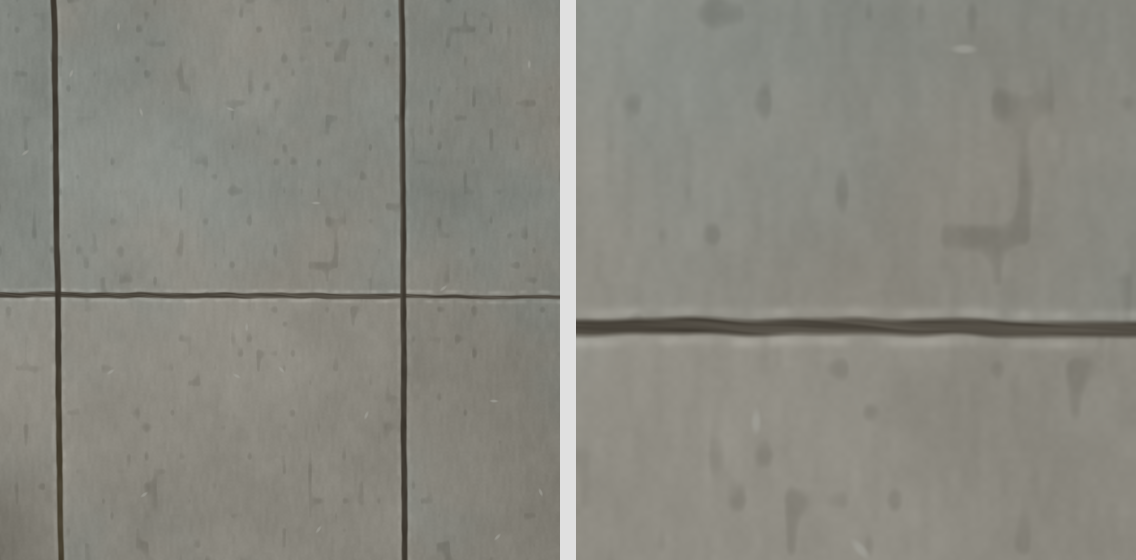
Left: the whole. Right: its middle third, enlarged.
This texture is drawn by a WebGL 2 fragment shader. Its source:

```glsl
#version 300 es
precision highp float;
// Large grey stone floor tiles with narrow dark joints, faint clouding and worn edges.

uniform vec2 u_resolution;
out vec4 fragColor;

const vec2 ORIGIN = vec2(0.1087, 0.474);   // crossing of the joints near the left
const vec2 PITCH = vec2(0.614, 0.620);     // tile size in canvas units
const float LEAN = 0.0123;                 // sideways lean of the upright joints
const float SPREAD = 0.007;                // widening of the tiles towards the top
const float SLOPE = 0.005;                 // fall of the level joint to the right
const vec2 HALF_WIDTH = vec2(0.0050, 0.0046);
const float JOINT_BLUR = 0.0022;
const vec3 STONE = vec3(0.520, 0.519, 0.493);
const vec3 COOL_TINT = vec3(-0.012, 0.004, 0.006);
const vec3 WARM_TINT = vec3(0.012, 0.001, -0.008);
const vec3 JOINT_DARK = vec3(0.205, 0.185, 0.155);
const vec3 JOINT_DUSTY = vec3(0.350, 0.330, 0.295);
const vec3 CHIP = vec3(0.640, 0.640, 0.610);

float hash(vec2 p) {
  vec3 q = fract(vec3(p.xyx) * 0.1031);
  q += dot(q, q.yzx + 33.33);
  return fract((q.x + q.y) * q.z);
}

float noise(vec2 p) {
  vec2 i = floor(p), f = fract(p);
  f = f * f * (3.0 - 2.0 * f);
  return mix(mix(hash(i), hash(i + vec2(1, 0)), f.x),
             mix(hash(i + vec2(0, 1)), hash(i + vec2(1, 1)), f.x), f.y);
}

// Layered noise, centred on zero.
float clouds(vec2 p) {
  float sum = 0.0, weight = 0.5;
  for (int i = 0; i < 5; i++) {
    sum += weight * (noise(p) - 0.5);
    p = mat2(1.6, 1.2, -1.2, 1.6) * p + 17.3;
    weight *= 0.55;
  }
  return sum;
}

// Canvas position to tile units, allowing for the slight perspective.
vec2 tileSpace(vec2 p) {
  return vec2((p.x - ORIGIN.x + LEAN * p.y) / (PITCH.x + SPREAD * p.y),
              (p.y - ORIGIN.y + SLOPE * p.x) / PITCH.y);
}

vec3 stone(vec2 p, vec2 cell) {
  vec2 q = p + cell * 7.0 + 40.0;
  float tone = 0.075 * clouds(q * 4.5);
  tone += 0.030 * clouds(q * vec2(24.0, 17.0));
  tone += 0.022 * (noise(q * vec2(170.0, 55.0)) - 0.5);
  tone += 0.012 * (noise(q * 260.0) - 0.5);
  tone += 0.016 * (hash(cell + 5.0) - 0.5);

  // Broad light: paler at the left and middle, dimmer in the corners.
  tone += 0.022 * exp(-6.0 * dot(p - vec2(0.22, 0.57), p - vec2(0.22, 0.57)));
  tone -= 0.016 * smoothstep(0.65, 1.0, p.x);
  tone -= 0.09 * smoothstep(0.20, 0.0, length(p * vec2(1.3, 0.8)));

  // Sparse dark smudges drawn out along the grain.
  float smudge = noise(q * vec2(65.0, 38.0) + 9.0);
  tone -= 0.050 * smoothstep(0.80, 0.98, smudge);

  float warmth = clouds(q * 3.0 + 60.0) + 0.18 * (p.x - 0.4) - 0.25 * (p.y - 0.5);
  vec3 tint = mix(COOL_TINT, WARM_TINT, smoothstep(-0.25, 0.25, warmth));
  return STONE + tone + tint;
}

// Small pale scratches, one possible in each square of a grid.
float chips(vec2 p) {
  vec2 grid = p * 13.0, id = floor(grid);
  vec2 centre = 0.25 + 0.5 * vec2(hash(id + 3.0), hash(id + 31.0));
  vec2 d = fract(grid) - centre;
  float angle = 6.283 * hash(id + 71.0);
  d = mat2(cos(angle), -sin(angle), sin(angle), cos(angle)) * d;
  float mark = smoothstep(0.09, 0.02, length(d * vec2(0.7, 1.8)));
  return mark * step(0.90, hash(id + 11.0));
}

void main() {
  vec2 p = gl_FragCoord.xy / u_resolution;
  float blur = max(JOINT_BLUR, 1.0 / min(u_resolution.x, u_resolution.y));
  vec2 tile = tileSpace(p);
  vec2 cell = floor(tile), line = floor(tile + 0.5);

  // Signed distance to the nearest upright (x) and level (y) joint.
  vec2 offset = (tile - line) * PITCH;
  offset.x += 0.0016 * (noise(vec2(p.y * 14.0, line.x + 8.0)) - 0.5);
  offset.y += 0.0022 * (noise(vec2(p.x * 32.0, line.y + 20.0)) - 0.5);
  vec2 dist = abs(offset);

  vec3 color = stone(p, cell);
  color = mix(color, CHIP, 0.6 * chips(p));

  // Pale, broken rim beside the joints.
  vec2 rim = exp(-pow((dist - HALF_WIDTH - 0.004) / 0.0035, vec2(2.0)));
  vec2 broken = vec2(noise(p * vec2(50.0, 90.0)), noise(p * vec2(90.0, 50.0) + 30.0));
  color += 0.075 * dot(rim * broken, vec2(0.65, 1.0));

  // Joint width varies along its length; the level joint thins at the right.
  vec2 halfWidth = HALF_WIDTH * (0.9 + 0.2 * broken.yx);
  halfWidth.y *= 1.0 - 0.35 * smoothstep(0.68, 0.76, p.x);
  vec2 cover = 1.0 - smoothstep(halfWidth - blur, halfWidth + blur, dist);

  // Dust lies in slanted streaks in the level joint, on one side of the upright ones.
  float streak = noise(vec2(p.x * 38.0 + offset.y * 420.0, offset.y * 260.0 + 50.0));
  float side = smoothstep(0.001, -0.004, offset.x) * line.x * smoothstep(0.25, 0.7, p.y);
  float dustX = clamp(0.75 * side + 0.35 * noise(p * vec2(120.0, 45.0)), 0.0, 1.0);
  vec3 upright = mix(JOINT_DARK, JOINT_DUSTY, dustX);
  upright += vec3(0.035, 0.028, 0.0) * smoothstep(0.5, 0.1, p.y) * (1.0 - line.x);
  vec3 level = mix(JOINT_DARK, JOINT_DUSTY, 0.2 + 0.8 * streak);
  color = mix(color, level, 0.95 * cover.y);
  color = mix(color, upright, 0.97 * cover.x);

  fragColor = vec4(clamp(color, 0.0, 1.0), 1.0);
}
```
